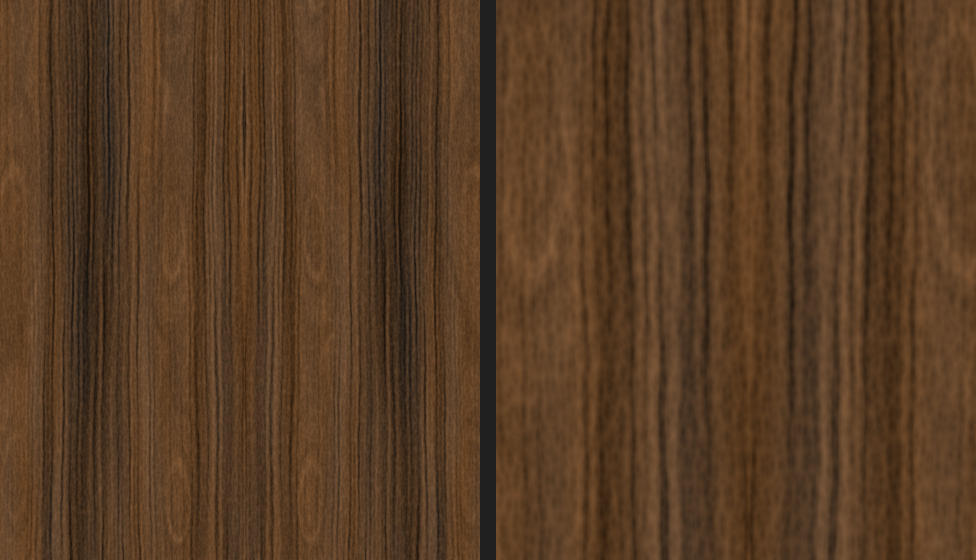
Left: the whole. Right: its middle third, enlarged.
Reproduce this texture procedurally as a Shadertoy shader.

```glsl
// Book-matched walnut veneer: mirrored dark streaks, long cathedral eyes and fine pores.

const vec3 DARK_WALNUT = vec3(0.115, 0.078, 0.045);
const vec3 MID_WALNUT = vec3(0.335, 0.229, 0.137);
const vec3 PALE_WALNUT = vec3(0.53, 0.37, 0.235);
const vec3 GREY_TINT = vec3(-0.010, 0.003, 0.016);

const float SEAM_X = 0.509;                  // mirror axis of the veneer
const vec2 INNER_EYE = vec2(0.145, 0.674);   // distance from seam, height
const vec2 OUTER_EYE = vec2(0.482, 0.728);

vec2 hash2(vec2 cell) {
    vec3 q = fract(cell.xyx * vec3(0.1031, 0.1030, 0.0973));
    q += dot(q, q.yzx + 33.33);
    return fract((q.xx + q.yz) * q.zy);
}

// Distance to the nearest scattered cell point.
float cellular(vec2 p) {
    vec2 base = floor(p);
    float nearest = 2.0;
    for (int y = -1; y <= 1; y++) {
        for (int x = -1; x <= 1; x++) {
            vec2 cell = base + vec2(x, y);
            nearest = min(nearest, length(cell + hash2(cell) - p));
        }
    }
    return nearest;
}

float bell(float x, float centre, float width) {
    float d = (x - centre) / width;
    return exp(-d * d);
}

// Layered sines across the grain that drift and fade along it; variance near 1.
float streaks(vec2 p, float frequency, float drift, float seed) {
    float sum = 0.0;
    for (int i = 0; i < 5; i++) {
        float k = float(i) + seed;
        float phase = 2.1 * k + 1.6 * sin(p.y * drift + 2.4 * k) + 0.7 * sin(p.y * drift * 2.7 + 4.1 * k);
        float fade = 0.7 + 0.4 * sin(p.y * drift * 1.6 + 5.3 * k + p.x * 23.0);
        sum += fade * sin(p.x * frequency + phase);
        frequency *= 1.29;
    }
    return sum * 0.8;
}

// Growth rings around a column of long eyes, with thin pale crests.
float cathedral(vec2 p, vec2 eye, float spacing, float width) {
    float dx = p.x - eye.x + 0.005 * sin(p.y * 9.0) + 0.002 * sin(p.y * 31.0);
    float dy = 0.055 * sin((p.y - eye.y) * 5.7);
    float r = sqrt(dx * dx + dy * dy + 0.00002);
    r += 0.0016 * sin(p.y * 37.0 + p.x * 60.0) + 0.001 * sin(p.y * 83.0 - p.x * 95.0);
    float ring = sin(r * 6.2832 / spacing) + 0.6 * sin(r * 10.1 / spacing + 1.0);
    float patchy = 0.75 + 0.4 * sin(p.y * 13.0 + p.x * 45.0);
    return (ring + 1.2 * smoothstep(0.9, 1.5, ring)) * patchy * bell(p.x, eye.x, width);
}

// Broad light and dark zones by distance from the seam.
float zoneTone(vec2 p) {
    float depth = 0.31 + 0.08 * sin(p.y * 4.2 - 1.3);
    float tone = 0.655 - depth * bell(p.x, 0.315, 0.068);
    tone -= 0.13 * bell(p.x, 0.0, 0.08);
    tone -= 0.17 * bell(p.x, 0.094 + 0.005 * sin(p.y * 5.0), 0.012);
    tone -= 0.14 * bell(p.x, 0.405 + 0.008 * sin(p.y * 4.0), 0.012);
    return tone + 0.17 * bell(p.x, 0.268 + 0.004 * sin(p.y * 6.0), 0.008);
}

// Soft uneven figure in the calm wood.
float figure(vec2 p) {
    float a = sin(p.x * 31.0 + 2.0 * sin(p.y * 8.0 + p.x * 9.0));
    float b = sin(p.y * 17.0 + 3.0 * sin(p.x * 25.0 + p.y * 3.0));
    return 0.6 * a + 0.4 * b;
}

vec3 walnut(float tone) {
    vec3 shade = mix(DARK_WALNUT, MID_WALNUT, clamp(tone * 2.0, 0.0, 1.0));
    return mix(shade, PALE_WALNUT, clamp(tone * 2.0 - 1.0, 0.0, 1.0));
}

void mainImage(out vec4 fragColor, in vec2 fragCoord) {
    vec2 p = fragCoord / iResolution.x;

    // Fold at the seam and let the grain wander a little.
    vec2 leaf = vec2(abs(p.x - SEAM_X), p.y);
    leaf.x += 0.003 * sin(p.y * 5.0 + leaf.x * 12.0) + 0.0012 * sin(p.y * 19.0 + leaf.x * 40.0);
    leaf.x += 0.0005 * sin(p.y * 71.0 + p.x * 130.0);
    float calm = max(bell(leaf.x, INNER_EYE.x, 0.043), bell(leaf.x, OUTER_EYE.x, 0.065));
    float striped = 1.0 - 0.72 * calm;

    // Streaks with narrow dark veins.
    float fine = streaks(leaf, 275.0, 2.6, 0.0);
    float broad = streaks(leaf, 62.0, 1.5, 3.7);
    float tone = zoneTone(leaf) + striped * (0.085 * fine + 0.05 * broad);
    tone -= 0.12 * striped * smoothstep(0.7, 2.0, -fine);

    // Cathedral eyes and figure.
    tone += 0.048 * cathedral(leaf, INNER_EYE, 0.019, 0.045);
    tone += 0.048 * cathedral(leaf, OUTER_EYE, 0.021, 0.058);
    tone += 0.062 * figure(p) * (0.45 + 0.55 * calm);

    // Fibres and pores.
    float fibre = cellular(p * vec2(200.0, 48.0));
    float speck = cellular(p * vec2(180.0, 120.0) + 17.0);
    tone += 0.18 * (fibre - 0.5) + 0.17 * (speck - 0.5);

    // Cool and warm bands.
    float coolness = bell(leaf.x, 0.315, 0.08) + 0.55 * streaks(leaf, 38.0, 3.0, 8.3) - 0.2;
    fragColor = vec4(walnut(tone) + GREY_TINT * coolness, 1.0);
}
```
